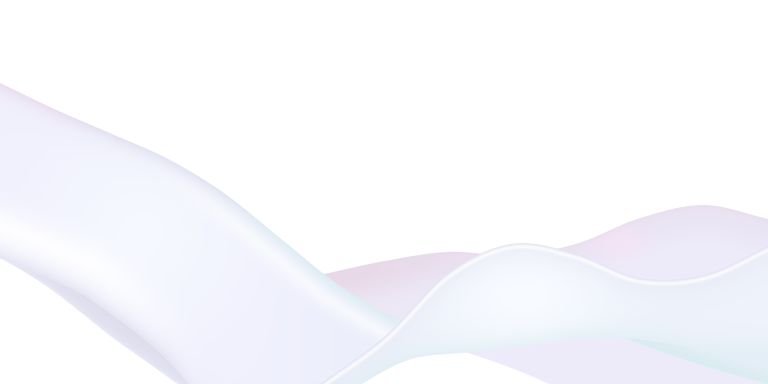
A WebGL 2 fragment shader for this background:

```glsl
#version 300 es
precision highp float;
// Pale pearly ribbons of silk rolling across the foot of a white background.

uniform vec2 u_resolution;
out vec4 outColor;

const vec3 WHITE = vec3(1.0);
const vec3 LAVENDER = vec3(0.940, 0.942, 0.992);
const vec3 MIST = vec3(0.915, 0.925, 0.975);
const vec3 ICE = vec3(0.972, 0.985, 1.0);
const vec3 LILAC = vec3(0.915, 0.895, 0.955);
const vec3 SHADE = vec3(0.870, 0.870, 0.930);
const vec3 PINK = vec3(0.910, 0.850, 0.910);
const vec3 BLUSH = vec3(0.965, 0.890, 0.965);
const vec3 MINT = vec3(0.850, 0.925, 0.940);
const float EDGE_SOFTNESS = 0.0018;

// Ribbon edges: heights at evenly spaced knots over a span of x
const vec2 LEFT_SPAN = vec2(0.0, 1.021);
const float LEFT_TOP[8] = float[8](0.784, 0.714, 0.651, 0.586, 0.497, 0.380, 0.263, 0.174);
const vec2 FOLD_SPAN = vec2(0.0, 0.51);
const float LEFT_LOW[8] = float[8](0.328, 0.299, 0.268, 0.232, 0.182, 0.128, 0.063, -0.02);
const float FOLD_LOW[8] = float[8](0.328, 0.286, 0.237, 0.180, 0.122, 0.070, 0.018, -0.034);
const vec2 FRONT_SPAN = vec2(0.8333, 2.0);
const float FRONT_TOP[8] = float[8](0.0, 0.122, 0.289, 0.365, 0.339, 0.276, 0.284, 0.359);
const float BACK_TOP[8] = float[8](0.284, 0.320, 0.344, 0.336, 0.365, 0.432, 0.466, 0.430);
const vec2 HEM_SPAN = vec2(0.906, 2.0);
const float FRONT_LOW[8] = float[8](-0.02, 0.0625, 0.083, 0.102, 0.122, 0.115, 0.091, 0.083);

// Approximate distance below a Catmull-Rom curve, positive underneath
float depthBelow(float h[8], vec2 span, vec2 p) {
    float spacing = (span.y - span.x) / 7.0;
    float t = clamp((p.x - span.x) / spacing, 0.0, 6.9999);
    int i = int(t);
    float f = t - float(i);
    float b = h[i], c = h[i + 1];
    float a = i > 0 ? h[max(i - 1, 0)] : 2.0 * b - c;
    float d = i < 6 ? h[min(i + 2, 7)] : 2.0 * c - b;
    float m = 0.5 * (c - a), n = 0.5 * (d - b);
    float q = 3.0 * (c - b) - 2.0 * m - n;
    float r = 2.0 * (b - c) + m + n;
    float height = b + f * (m + f * (q + f * r));
    float slope = (m + f * (2.0 * q + 3.0 * f * r)) / spacing;
    return (height - p.y) / sqrt(1.0 + slope * slope);
}

float cover(float d) {
    float w = max(EDGE_SOFTNESS, 0.7 / u_resolution.y);
    return smoothstep(-w, w, d);
}

float glow(float d, float width) {
    return exp(-d * d / (width * width));
}

float rim(float d, float width) {
    return exp(-max(d, 0.0) / width);
}

vec3 shadeLeft(vec2 p, float top, float low) {
    vec3 col = mix(LAVENDER, ICE, 0.7 * glow(length(p - vec2(0.37, 0.39)), 0.25));
    col = mix(col, MIST, 0.6 * smoothstep(0.65, 1.0, p.x));
    col = mix(col, WHITE, 0.65 * glow(top - 0.045, 0.025) * smoothstep(0.35, 0.65, p.x));
    col = mix(col, WHITE, 0.85 * glow(low - 0.075, 0.05) * (1.0 - smoothstep(0.2, 0.55, p.x)));
    vec3 tint = mix(PINK, SHADE, smoothstep(0.1, 0.35, p.x));
    tint = mix(tint, MINT, smoothstep(0.5, 0.75, p.x));
    col = mix(col, tint, 0.85 * rim(top, 0.02));
    return mix(col, SHADE, 0.7 * rim(low, 0.018) * (1.0 - smoothstep(0.42, 0.6, p.x)));
}

vec3 shadeFront(vec2 p, float top, float low) {
    vec3 col = mix(vec3(0.935, 0.95, 0.985), ICE, glow(length((p - vec2(1.37, 0.22)) * vec2(0.7, 1.0)), 0.15));
    col = mix(col, MINT, 0.55 * rim(low, 0.03));
    col = mix(col, SHADE, 0.45 * rim(top, 0.035));
    col = mix(col, WHITE, 0.85 * glow(top - 0.009, 0.006));
    return mix(col, SHADE, 0.7 * rim(top, 0.004));
}

vec3 shadeBack(vec2 p, float top) {
    vec3 col = mix(PINK, LILAC, smoothstep(0.9, 1.4, p.x));
    col = mix(col, LAVENDER, 0.6 * smoothstep(0.02, 0.12, top));
    col = mix(col, BLUSH, 0.8 * glow(length((p - vec2(1.6, 0.375)) * vec2(0.6, 1.0)), 0.045));
    return mix(col, PINK, 0.5 * rim(top, 0.012));
}

void main() {
    vec2 p = gl_FragCoord.xy / u_resolution * vec2(2.0, 1.0);
    float leftTop = depthBelow(LEFT_TOP, LEFT_SPAN, p);
    float leftLow = -depthBelow(LEFT_LOW, FOLD_SPAN, p);
    float foldLow = -depthBelow(FOLD_LOW, FOLD_SPAN, p);
    float frontTop = depthBelow(FRONT_TOP, FRONT_SPAN, p);
    float frontLow = -depthBelow(FRONT_LOW, HEM_SPAN, p);
    float backTop = depthBelow(BACK_TOP, FRONT_SPAN, p);
    vec3 col = WHITE;

    // Back ribbon with its lower hem, then the mint fold beneath the front
    float hem = p.x - 1.211;
    float backLow = p.y - (0.083 - 0.3 * hem - 0.36 * hem * hem);
    float back = cover(min(backTop, backLow)) * step(0.8, p.x);
    col = mix(col, shadeBack(p, backTop), back);
    float tuck = p.x - 1.615;
    float mintLow = p.y - (0.125 - 0.4 * tuck + 0.2 * tuck * tuck);
    vec3 mintFold = mix(MINT, LAVENDER, 0.5 * smoothstep(0.0, 0.05, mintLow));
    col = mix(col, mintFold, cover(min(mintLow, -frontLow)) * step(1.6, p.x));

    // Left ribbon and the shadowed fold along its lower edge
    vec3 foldTone = mix(SHADE, LAVENDER, 0.6 * rim(foldLow, 0.012));
    col = mix(col, foldTone, cover(min(foldLow, -leftLow)) * step(p.x, 0.52));
    float left = cover(min(leftTop, min(leftLow, frontLow)));
    col = mix(col, shadeLeft(p, leftTop, leftLow), left);

    // Front ribbon
    float front = cover(min(frontTop, frontLow)) * step(0.8, p.x);
    col = mix(col, shadeFront(p, frontTop, frontLow), front);
    outColor = vec4(col, 1.0);
}
```
